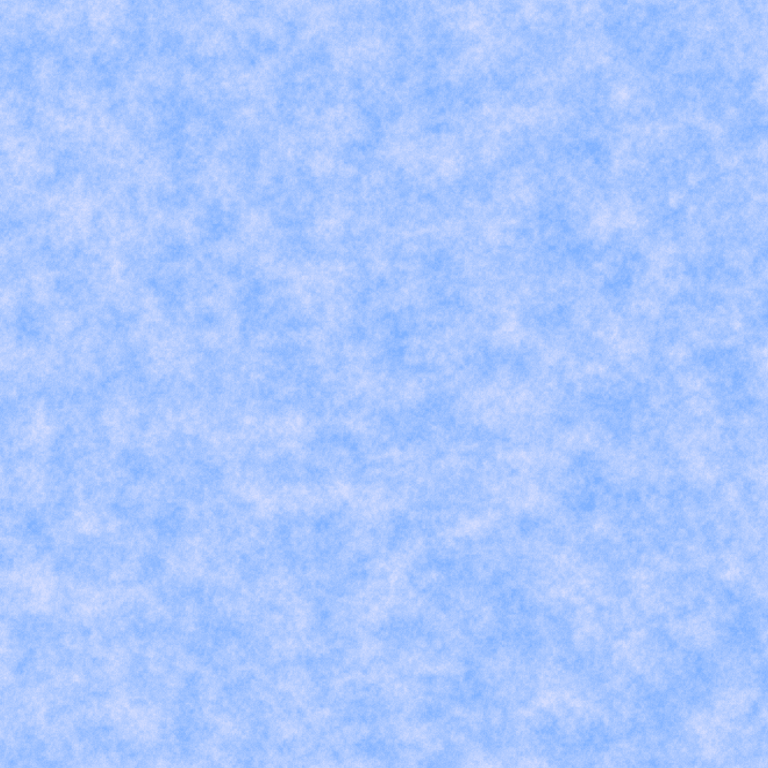
Write a WebGL 2 fragment shader that draws this texture.

```glsl
#version 300 es
precision highp float;
// Soft mottled sky-blue cloud texture with fine grain.
// Octaves of offset value noise are summed, scaled to unit deviation,
// and mapped onto a straight ramp from clear blue to pale lavender.

#define BASE_CELLS 21.5
#define OCTAVES 6
#define LACUNARITY 2.0
#define PERSISTENCE 0.88
#define STRETCH vec2(0.96, 1.04)
#define NOISE_DEVIATION 0.214
#define MEAN_COLOR vec3(0.667, 0.781, 1.0)
#define COLOR_SPREAD vec3(0.050, 0.026, 0.0)
#define SPREAD_LIMIT 3.2

uniform vec2 u_resolution;
out vec4 fragColor;

float hash(vec2 cell) {
    return fract(sin(dot(cell, vec2(12.9898, 78.233))) * 43758.5453);
}

// Smoothly interpolated random lattice, 0 to 1
float valueNoise(vec2 p) {
    vec2 cell = floor(p);
    vec2 f = fract(p);
    vec2 blend = f * f * (3.0 - 2.0 * f);
    float bottom = mix(hash(cell), hash(cell + vec2(1.0, 0.0)), blend.x);
    float top = mix(hash(cell + vec2(0.0, 1.0)), hash(cell + vec2(1.0, 1.0)), blend.x);
    return mix(bottom, top, blend.y);
}

// Layered noise with zero mean and roughly unit deviation
float clouds(vec2 p) {
    float sum = 0.0;
    float power = 0.0;
    float amplitude = 1.0;
    for (int i = 0; i < OCTAVES; i++) {
        sum += amplitude * (valueNoise(p) - 0.5);
        power += amplitude * amplitude;
        amplitude *= PERSISTENCE;
        p = p * LACUNARITY + vec2(17.3, 41.7);
    }
    return sum / (sqrt(power) * NOISE_DEVIATION);
}

void main() {
    vec2 uv = gl_FragCoord.xy / min(u_resolution.x, u_resolution.y);
    float shade = clouds(uv * STRETCH * BASE_CELLS + vec2(5.2, 9.1));
    shade = clamp(shade, -SPREAD_LIMIT, SPREAD_LIMIT);
    fragColor = vec4(MEAN_COLOR + COLOR_SPREAD * shade, 1.0);
}
```
